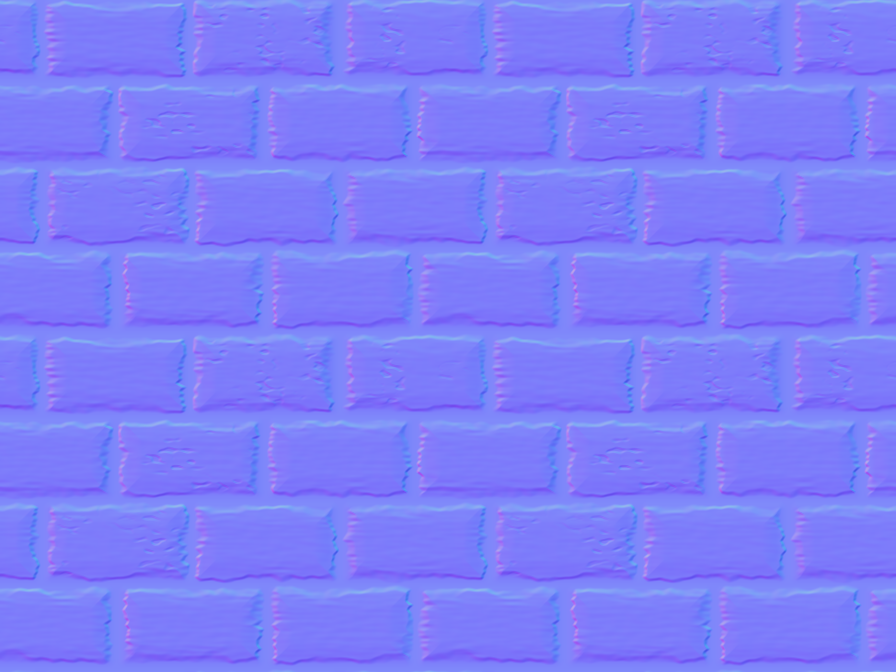
This texture map is drawn by a WebGL 1 fragment shader. Its source:

```glsl
precision highp float;

uniform vec2 u_resolution;

// Layout: lengths inside a brick are in row heights
const vec2 BRICKS = vec2(6.0, 8.0);       // bricks across and down
const vec2 WEAR_PERIOD = vec2(3.0, 4.0);  // bricks before the wear repeats
const vec2 CELL = vec2(1.778, 1.0);
const vec2 JOINT_HALF = vec2(0.072, 0.064);
const vec2 ORIGIN = vec2(0.78, 0.045);
const vec2 SHIFT = vec2(0.07, 0.03);      // placing error of a brick
const float CORNER = 0.04;

// Relief
const float SOFT_HEIGHT = 0.013;
const float EDGE_HEIGHT = 0.0125;
const float CRISP_EDGE = 0.024;
const float WORN_EDGE = 0.065;
const float STREAK_HEIGHT = 0.008;
const float GRAIN_HEIGHT = 0.0013;
const float PIT_DEPTH = 0.0055;
const float PITTED_SHARE = 0.4;
const float SAMPLE_STEP = 0.013;

// Normal encoding
const vec2 TILT = vec2(-0.02, -0.03);
const vec2 MORTAR_TILT = vec2(0.015, 0.085);
const float SKEW = 0.22;
const float BLUE_DROP = 0.018;

vec2 wrap(vec2 cell, vec2 period) {
  return floor(mod(cell + 0.5, period));
}

vec2 hash2(vec2 p) {
  vec3 a = fract(p.xyx * vec3(0.1031, 0.103, 0.0973));
  a += dot(a, a.yzx + 33.33);
  return fract((a.xx + a.yz) * a.zy);
}

float corner(vec2 cell, vec2 offset, vec2 period, float seed) {
  float angle = 6.2832 * hash2(wrap(cell, period) + seed).x;
  return dot(vec2(cos(angle), sin(angle)), offset);
}

// Gradient noise that wraps with the wear period; freq must be whole
float noise(vec2 q, vec2 freq, float seed) {
  vec2 p = q * freq;
  vec2 period = WEAR_PERIOD * freq;
  vec2 i = floor(p);
  vec2 f = p - i;
  vec2 u = f * f * f * (f * (f * 6.0 - 15.0) + 10.0);
  vec2 e = vec2(1.0, 0.0);
  float low = mix(corner(i, f, period, seed),
                  corner(i + e.xy, f - e.xy, period, seed), u.x);
  float high = mix(corner(i + e.yx, f - e.yx, period, seed),
                   corner(i + e.xx, f - e.xx, period, seed), u.x);
  return mix(low, high, u.y);
}

float roundedBox(vec2 p, vec2 halfSize) {
  vec2 d = abs(p) - halfSize + CORNER;
  return length(max(d, 0.0)) + min(max(d.x, d.y), 0.0) - CORNER;
}

// Running bond: odd rows shift by half a brick
vec2 brickLocal(vec2 q, out vec2 id) {
  vec2 s = q - ORIGIN;
  s.x += 0.5 * floor(mod(floor(s.y) + 0.5, 2.0));
  id = floor(s);
  return (s - id - 0.5) * CELL;
}

float height(vec2 q) {
  vec2 id;
  vec2 p = brickLocal(q, id);
  vec2 halfSize = 0.5 * CELL - JOINT_HALF;
  vec2 brick = wrap(id, WEAR_PERIOD);
  vec2 jitter = hash2(brick * 5.0 + 7.0) - 0.5;
  vec2 traits = hash2(brick * 3.0 + 61.0);

  float streak = noise(q, vec2(5.0, 17.0), 11.0);
  float chips = noise(q, vec2(4.0, 3.0), 23.0);
  float patches = noise(q, vec2(3.0, 2.0), 37.0);
  float rough = noise(q, vec2(13.0, 9.0), 41.0);

  // Even joint for the soft slope, ragged outline for the rim
  float even = roundedBox(p, halfSize);
  vec2 bent = p + jitter * SHIFT;
  bent.x += 0.06 * streak;
  float ragged = roundedBox(bent, halfSize - 0.015 * traits.x);
  ragged += 0.07 * chips + 0.03 * rough;
  float blur = mix(CRISP_EDGE, WORN_EDGE, smoothstep(-0.3, 0.3, patches));
  float rim = 1.0 - smoothstep(0.02 - 2.0 * blur, 0.02, ragged);
  rim *= 1.0 - smoothstep(0.03, 0.06, even);
  float soft = 1.0 - smoothstep(-0.24, JOINT_HALF.y, even);

  // Layered wear gathers near the edges, in patches
  float nearEdge = smoothstep(-0.25, -0.03, ragged);
  float wear = nearEdge * smoothstep(-0.25, 0.3, patches + 0.5 * chips);
  float grain = noise(q, vec2(6.0, 18.0), 53.0);

  // Only some bricks are pitted across the face
  float pits = smoothstep(0.1, 0.4, noise(q, vec2(11.0, 15.0), 71.0));
  pits *= step(traits.y, PITTED_SHARE) * smoothstep(-0.1, 0.3, chips + patches);

  float face = STREAK_HEIGHT * wear * streak + GRAIN_HEIGHT * grain
             + 0.001 * rough - PIT_DEPTH * pits;
  return SOFT_HEIGHT * soft + rim * (EDGE_HEIGHT + face);
}

void main() {
  vec2 q = gl_FragCoord.xy / u_resolution * BRICKS;
  vec2 dx = vec2(SAMPLE_STEP / CELL.x, 0.0);
  vec2 dy = vec2(0.0, SAMPLE_STEP);
  vec2 slope = vec2(height(q + dx) - height(q - dx),
                    height(q - dy) - height(q + dy)) / (2.0 * SAMPLE_STEP);
  slope.x += SKEW * slope.y;

  // Mortar leans gently towards the top
  vec2 id;
  float joint = roundedBox(brickLocal(q, id), 0.5 * CELL - JOINT_HALF);
  slope += TILT + MORTAR_TILT * smoothstep(-0.09, 0.04, joint);

  vec3 normal = normalize(vec3(slope, 1.0));
  gl_FragColor = vec4(0.5 + 0.5 * normal - vec3(0.0, 0.0, BLUE_DROP), 1.0);
}
```
